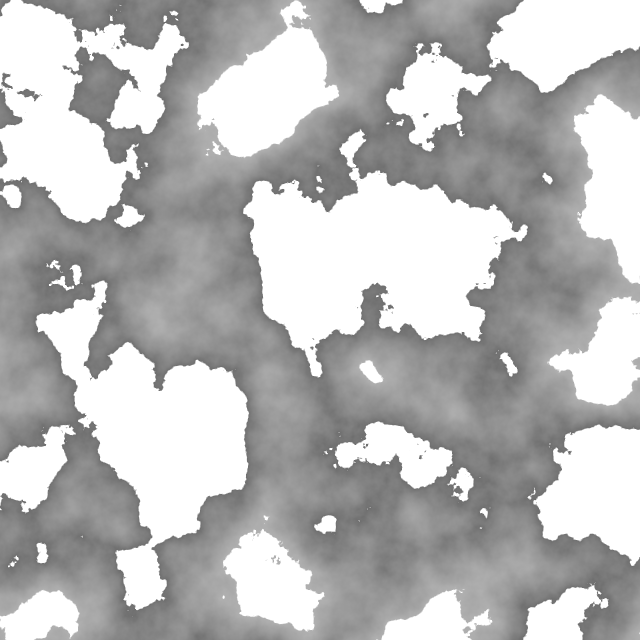
Reproduce this texture map procedurally as a Shadertoy shader.

```glsl
// Cloudy grey bands with ragged white islands, like a sliced height field.
// Fractal gradient noise is the height; heights inside a band are shaded
// from dark to light grey, and everything below or above the band is white.

const float BASE_CELLS = 3.5;     // noise cells across the canvas
const int   OCTAVES    = 7;
const float GAIN       = 0.5;     // amplitude ratio between octaves
const float LACUNARITY = 2.0;     // frequency ratio between octaves
const float OCTAVE_TURN = 0.65;   // rotation per octave, hides the lattice
const vec2  OCTAVE_SHIFT = vec2(17.3, 9.7);
const vec2  FIELD_ORIGIN = vec2(5.2, 11.4);

const float BAND_LOW   = -0.137;  // heights below are white
const float BAND_HIGH  = 0.334;   // heights above are white
const float TONE_CURVE = 0.75;    // below 1 favours the lighter greys
const vec3  DARK_GREY  = vec3(0.43);
const vec3  LIGHT_GREY = vec3(0.69);
const vec3  WHITE      = vec3(1.0);
const float TAU = 6.2831853;

// Integer hash of a lattice point, from 0 to 1
float hash(vec2 cell) {
    uvec2 q = uvec2(ivec2(cell)) * uvec2(1597u, 3571u);
    uint h = q.x ^ (q.y * 7919u);
    h = (h ^ (h >> 15)) * 73471u;
    h = (h ^ (h >> 13)) * 90533u;
    h ^= h >> 16;
    return float(h & 65535u) / 65536.0;
}

// Contribution of one lattice corner: random unit gradient dot offset
float cornerSlope(vec2 cell, vec2 offset) {
    float angle = TAU * hash(cell);
    return dot(vec2(cos(angle), sin(angle)), offset);
}

float gradientNoise(vec2 p) {
    vec2 cell = floor(p);
    vec2 f = p - cell;
    vec2 fade = f * f * f * (f * (f * 6.0 - 15.0) + 10.0);
    vec2 e = vec2(1.0, 0.0);
    float bottom = mix(cornerSlope(cell, f),
                       cornerSlope(cell + e.xy, f - e.xy), fade.x);
    float top = mix(cornerSlope(cell + e.yx, f - e.yx),
                    cornerSlope(cell + e.xx, f - e.xx), fade.x);
    return mix(bottom, top, fade.y);
}

// Sum of octaves, each turned and shifted against the last
float fractalHeight(vec2 p) {
    float c = cos(OCTAVE_TURN), s = sin(OCTAVE_TURN);
    mat2 turn = mat2(c, s, -s, c);
    float height = 0.0, amplitude = 1.0;
    for (int i = 0; i < OCTAVES; i++) {
        height += amplitude * gradientNoise(p);
        p = LACUNARITY * (turn * p) + OCTAVE_SHIFT;
        amplitude *= GAIN;
    }
    return height;
}

void mainImage(out vec4 fragColor, in vec2 fragCoord) {
    vec2 uv = fragCoord / iResolution.y;
    float height = fractalHeight(uv * BASE_CELLS + FIELD_ORIGIN);

    // Grey shading inside the band
    float level = clamp((height - BAND_LOW) / (BAND_HIGH - BAND_LOW), 0.0, 1.0);
    vec3 grey = mix(DARK_GREY, LIGHT_GREY, pow(level, TONE_CURVE));

    // Band coverage with edges about one pixel wide
    float edge = max(fwidth(height), 1e-5);
    float inside = clamp((height - BAND_LOW) / edge + 0.5, 0.0, 1.0)
                 * clamp((BAND_HIGH - height) / edge + 0.5, 0.0, 1.0);

    fragColor = vec4(mix(WHITE, grey, inside), 1.0);
}
```
